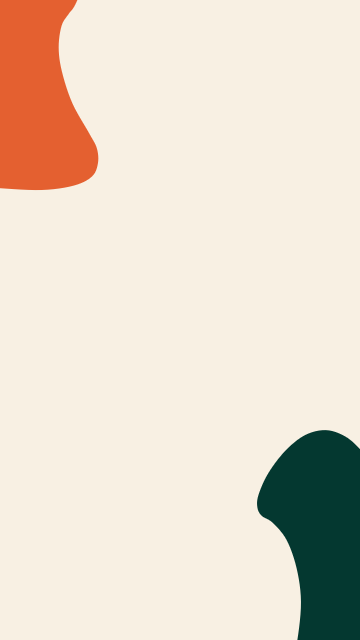
Reproduce this background procedurally as a WebGL 2 fragment shader.

```glsl
#version 300 es
precision highp float;
// Two flat organic blobs on cream: orange at the top left, deep green at the
// lower right. Each outline is a closed Catmull-Rom spline, walked in short
// segments to get a signed distance that gives a smooth edge.

uniform vec2 u_resolution;
out vec4 fragColor;

// Canvas units: 100 across, 16:9 upright, origin at the lower left
const vec2 CANVAS = vec2(100.0, 177.78);

const vec3 CREAM = vec3(0.972, 0.943, 0.890);
const vec3 ORANGE = vec3(0.894, 0.378, 0.190);
const vec3 GREEN = vec3(0.016, 0.218, 0.187);

const int KNOTS = 18;  // outline knots per blob
const int STEPS = 6;   // segments between two knots

const vec2 ORANGE_KNOTS[KNOTS] = vec2[KNOTS](
  vec2(24.0, 184.7), vec2(22.7, 181.0), vec2(21.5, 177.8),
  vec2(20.4, 175.6), vec2(19.0, 173.8), vec2(17.1, 170.6),
  vec2(16.3, 164.6), vec2(17.2, 157.9), vec2(20.1, 149.1),
  vec2(24.8, 140.7), vec2(26.9, 136.6), vec2(27.2, 132.4),
  vec2(25.5, 128.7), vec2(20.4, 126.2), vec2(11.6, 125.0),
  vec2(0.0, 125.5), vec2(-9.3, 126.4), vec2(-9.3, 184.7));

const vec2 GREEN_KNOTS[KNOTS] = vec2[KNOTS](
  vec2(105.3, 46.8), vec2(100.0, 53.0), vec2(95.8, 56.6),
  vec2(90.5, 58.3), vec2(84.7, 56.9), vec2(79.2, 52.5),
  vec2(74.5, 46.3), vec2(71.8, 40.3), vec2(71.5, 36.8),
  vec2(72.7, 34.5), vec2(75.7, 32.6), vec2(79.6, 27.8),
  vec2(82.4, 19.9), vec2(83.6, 10.6), vec2(82.6, 0.0),
  vec2(80.8, -7.4), vec2(106.5, -7.4), vec2(108.8, 15.7));

// Point at t in 0..1 on the curve from b to c
vec2 catmullRom(vec2 a, vec2 b, vec2 c, vec2 d, float t) {
  vec2 linear = c - a;
  vec2 square = 2.0 * a - 5.0 * b + 4.0 * c - d;
  vec2 cubic = 3.0 * (b - c) + d - a;
  return b + 0.5 * t * (linear + t * (square + t * cubic));
}

// Signed distance to the closed outline, negative inside
float blobDistance(vec2 p, vec2 knots[KNOTS]) {
  float nearest = 1e6;
  float side = 1.0;
  vec2 start = knots[0];
  for (int i = 0; i < KNOTS; i++) {
    vec2 a = knots[(i + KNOTS - 1) % KNOTS];
    vec2 b = knots[i];
    vec2 c = knots[(i + 1) % KNOTS];
    vec2 d = knots[(i + 2) % KNOTS];
    for (int j = 1; j <= STEPS; j++) {
      vec2 end = catmullRom(a, b, c, d, float(j) / float(STEPS));
      vec2 edge = end - start;
      vec2 toP = p - start;
      vec2 gap = toP - edge * clamp(dot(toP, edge) / dot(edge, edge), 0.0, 1.0);
      nearest = min(nearest, dot(gap, gap));
      // Even-odd test: flip the side at each edge crossed by a ray
      if ((start.y > p.y) != (end.y > p.y) &&
          toP.x < edge.x * toP.y / edge.y) side = -side;
      start = end;
    }
  }
  return side * sqrt(nearest);
}

// Coverage with an edge one pixel wide
float coverage(float dist) {
  float pixel = CANVAS.x / u_resolution.x;
  return clamp(0.5 - dist / pixel, 0.0, 1.0);
}

void main() {
  vec2 p = gl_FragCoord.xy / u_resolution * CANVAS;
  vec3 color = CREAM;
  color = mix(color, ORANGE, coverage(blobDistance(p, ORANGE_KNOTS)));
  color = mix(color, GREEN, coverage(blobDistance(p, GREEN_KNOTS)));
  fragColor = vec4(color, 1.0);
}
```
